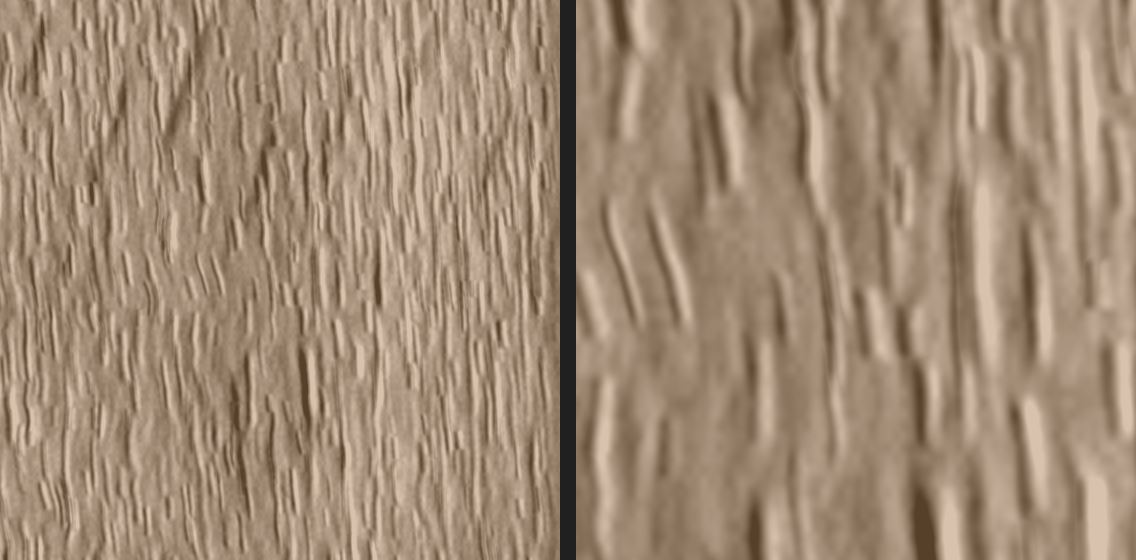
Left: the whole. Right: its middle third, enlarged.
A three.js fragment shader for this texture:

```glsl
varying vec2 vUv;

const vec3 GROOVE_BROWN = vec3(0.42, 0.33, 0.24);
const vec3 RIDGE_CREAM = vec3(0.81, 0.72, 0.64);

float hash(vec2 p) {
  vec3 q = fract(p.xyx * 0.1031);
  q += dot(q, q.yzx + 33.33);
  return fract((q.x + q.y) * q.z);
}

float noise(vec2 p) {
  vec2 cell = floor(p);
  vec2 f = fract(p);
  f = f * f * (3.0 - 2.0 * f);
  float low = mix(hash(cell), hash(cell + vec2(1.0, 0.0)), f.x);
  float high = mix(hash(cell + vec2(0.0, 1.0)), hash(cell + 1.0), f.x);
  return mix(low, high, f.y);
}

float bell(float x) {
  return exp(-x * x);
}

// Side-lit fibre relief: slope of a stretched height field
float emboss(vec2 p, vec2 scale, float reach) {
  vec2 offset = vec2(reach, 0.0);
  return noise((p - offset) * scale) - noise((p + offset) * scale);
}

// One open pore: x is its lit ridge, y its shaded groove
vec2 pore(vec2 d, float halfLength, float width, float lean) {
  float across = (d.x + lean * d.y) / width;
  float taper = 1.0 - smoothstep(0.55, 1.0, abs(d.y) / halfLength);
  return taper * vec2(bell(across - 1.0), bell((across + 0.9) * 1.15));
}

// Jittered grid of pores, keeping a given share of the cells
vec2 poreLayer(vec2 p, vec2 grid, float width, float lean, float share, float seed) {
  vec2 cell = floor(p * grid);
  vec2 relief = vec2(0.0);
  for (int j = -1; j <= 1; j++) {
    for (int i = -1; i <= 1; i++) {
      vec2 id = cell + vec2(float(i), float(j));
      vec2 key = id + seed;
      vec2 jitter = vec2(hash(key + 11.3), hash(key + 47.9));
      vec2 d = p - (id + jitter) / grid;
      float halfLength = mix(0.35, 0.95, hash(key + 71.7)) / grid.y;
      float w = width * mix(0.7, 1.25, hash(key + 93.1));
      float strength = mix(0.45, 1.0, hash(key + 29.5));
      float present = step(hash(key + 5.7), share);
      relief = max(relief, present * strength * pore(d, halfLength, w, lean));
    }
  }
  return relief;
}

// Soft dark cut, thinning towards its ends
float slash(vec2 p, vec2 centre, float halfLength, float width, float lean) {
  vec2 d = p - centre;
  float taper = 1.0 - smoothstep(0.4, 1.0, abs(d.y) / halfLength);
  return taper * bell((d.x - lean * d.y) / (width * (0.5 + 0.5 * taper)));
}

float slashes(vec2 p) {
  float shade = 0.0;
  for (int i = 0; i < 7; i++) {
    float n = float(i);
    vec2 centre = vec2(0.06 + 0.137 * n, 0.9 - 0.24 * fract(n * 0.62));
    float halfLength = 0.09 + 0.1 * fract(n * 0.38 + 0.2);
    float strength = mix(0.7, 0.35, n / 6.0);
    shade = max(shade, strength * slash(p, centre, halfLength, 0.012, 0.33));
  }
  for (int i = 0; i < 3; i++) {
    float n = float(i);
    vec2 centre = vec2(0.43 + 0.12 * n, 0.22 + 0.07 * n * n);
    shade = max(shade, 0.8 * slash(p, centre, 0.17 - 0.04 * n, 0.007, -0.13));
  }
  return shade;
}

// Broad light and dark zones of the board
float boardTone(vec2 p) {
  float cloud = noise(p * vec2(7.0, 4.0) + 3.0) - 0.5;
  cloud += 0.7 * (noise(p * vec2(22.0, 10.0) + 40.0) - 0.5);
  float paleBand = bell((p.x - 0.7) / 0.13);
  float brownPatch = bell(length((p - vec2(0.4, 0.28)) / vec2(0.28, 0.4)));
  float edge = smoothstep(0.94, 1.0, p.x);
  return 0.18 * cloud + 0.11 * paleBand - 0.1 * brownPatch - 0.24 * edge;
}

void main() {
  float straightGrain = smoothstep(0.4, 0.75, vUv.x);
  float waviness = mix(1.0, 0.55, straightGrain);
  vec2 p = vUv;
  p.x += 0.012 * waviness * (noise(vUv * vec2(9.0, 11.0)) - 0.5);
  p.x += 0.005 * waviness * (noise(vUv * vec2(24.0, 32.0) + 8.0) - 0.5);
  float edgeFade = 1.0 - 0.7 * smoothstep(0.96, 1.0, vUv.x);

  // Long pores crowd the straight grain, short ones fill the rest
  vec2 relief = poreLayer(p, vec2(24.0, 4.5), 0.0054, 0.03, mix(0.2, 0.75, straightGrain), 17.0);
  relief = max(relief, poreLayer(p, vec2(30.0, 13.0), 0.005, 0.07, 0.5, 131.0));
  relief = max(relief, 0.8 * poreLayer(p, vec2(36.0, 19.0), 0.0044, 0.1, 0.45, 263.0));

  float fibre = 0.48 * emboss(p + vec2(0.08 * p.y, 0.0), vec2(62.0, 17.0), 0.005);
  fibre += 0.27 * emboss(p, vec2(110.0, 40.0), 0.003);
  float grain = 0.14 * (noise(vUv * vec2(210.0, 150.0)) - 0.5);

  float tone = 0.595 + boardTone(vUv) + grain + edgeFade * fibre;
  tone += edgeFade * (0.57 * relief.x - 0.66 * relief.y);
  tone -= 0.75 * slashes(p);
  vec3 wood = mix(GROOVE_BROWN, RIDGE_CREAM, clamp(tone, -0.2, 1.1));
  gl_FragColor = vec4(wood, 1.0);
}
```
